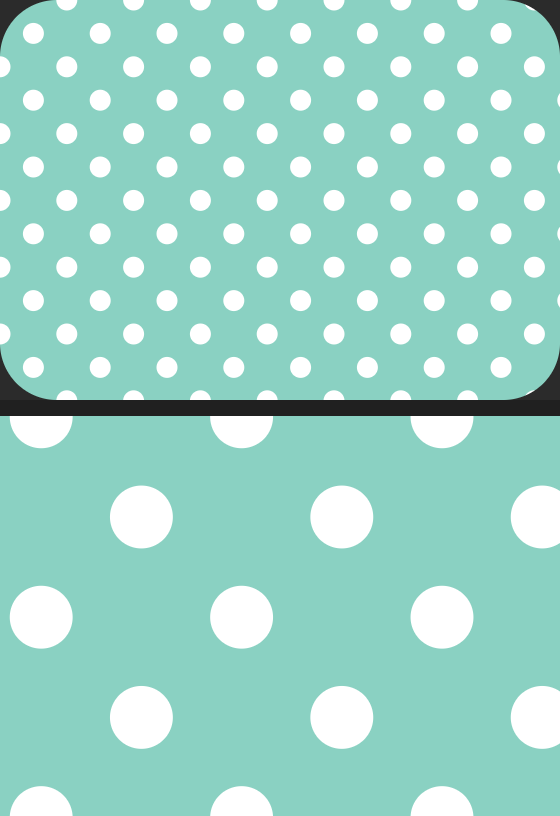
Top, the full canvas; bottom, a detail of the centre.
Write a WebGL 2 fragment shader that draws this pattern.

```glsl
#version 300 es
precision highp float;
// White polka dots on a mint card with rounded corners over a dark ground.
// Two square lattices, offset by half a period, give the staggered rows;
// distance functions shape the dots and the card, in units of canvas height.

uniform vec2 u_resolution;
out vec4 fragColor;

const float DOT_PERIOD = 0.1670;    // spacing of dots within a row
const float DOT_RADIUS = 0.0262;
const float CORNER_RADIUS = 0.142;
const vec3 MINT = vec3(0.54, 0.82, 0.76);
const vec3 WHITE = vec3(1.0);
const vec3 DARK = vec3(0.17);

// Distance from p to the nearest point of a square lattice.
float latticeDistance(vec2 p, float period) {
    vec2 cell = fract(p / period + 0.5) - 0.5;
    return length(cell) * period;
}

// Signed distance to the edge of a rounded box centred on the origin.
float roundedBox(vec2 p, vec2 halfSize, float radius) {
    vec2 q = abs(p) - halfSize + radius;
    return length(max(q, 0.0)) + min(max(q.x, q.y), 0.0) - radius;
}

// Antialiased coverage of a shape, one pixel wide.
float coverage(float signedDistance, float pixel) {
    return clamp(0.5 - signedDistance / pixel, 0.0, 1.0);
}

void main() {
    float pixel = 1.0 / u_resolution.y;
    vec2 position = gl_FragCoord.xy * pixel;
    vec2 canvas = u_resolution * pixel;

    // Staggered dots, anchored to the upper left corner
    vec2 p = vec2(position.x, position.y - canvas.y);
    float dots = min(latticeDistance(p, DOT_PERIOD),
                     latticeDistance(p - 0.5 * DOT_PERIOD, DOT_PERIOD)) - DOT_RADIUS;
    vec3 color = mix(MINT, WHITE, coverage(dots, pixel));

    // Card outline
    float card = roundedBox(position - 0.5 * canvas, 0.5 * canvas, CORNER_RADIUS);
    color = mix(DARK, color, coverage(card, pixel));

    fragColor = vec4(color, 1.0);
}
```
